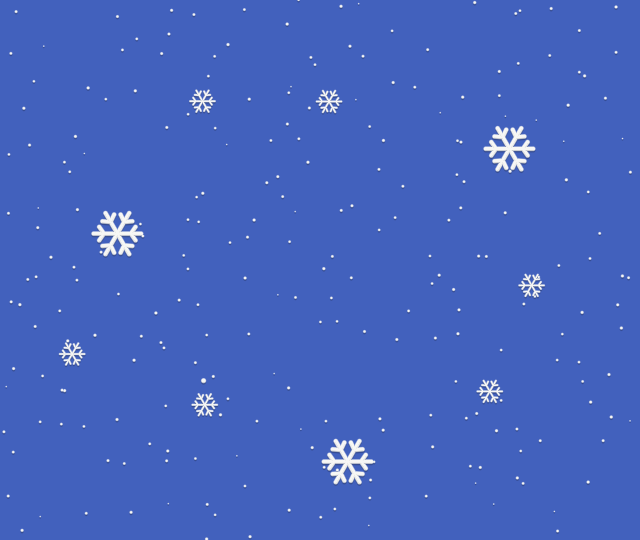
This pattern is drawn by a Shadertoy shader. Its source:

```glsl
vec3 hash(vec2 p) {
    vec3 q = fract(p.xyx * vec3(0.1031, 0.1030, 0.0973));
    q += dot(q, q.yxz + 33.33);
    return fract((q.xxy + q.yzz) * q.zyx);
}

float segment(vec2 p, vec2 a, vec2 b) {
    vec2 d = b - a;
    return length(p - a - d * clamp(dot(p - a, d) / dot(d, d), 0.0, 1.0));
}

// Six-armed flake of unit radius, each arm with a pair of side branches
float snowflake(vec2 p, float halfWidth) {
    vec2 n = vec2(-0.5, 0.8660);
    p = abs(p);
    p -= 2.0 * max(dot(p, n), 0.0) * n;
    p.y = abs(p.y);
    float arm = segment(p, vec2(0.0), vec2(1.0 - halfWidth, 0.0));
    float branch = segment(p, vec2(0.52, 0.0), vec2(0.70, 0.26));
    return min(arm, branch) - halfWidth;
}

// Large and small flakes scattered around the open centre
float flakes(vec2 p) {
    float d = 1.0;
    for (int i = 0; i < 9; i++) {
        vec3 h = hash(vec2(float(i) + 3.0, 17.0));
        float angle = (float(i) + 0.5 * h.x) * 6.2832 / 9.0 + 0.5;
        vec2 center = mix(0.30, 0.44, h.y) * vec2(1.185 * cos(angle), sin(angle));
        bool large = i % 3 == 0;
        float radius = large ? 0.048 : 0.0245;
        d = min(d, radius * snowflake((p - center) / radius, large ? 0.085 : 0.075));
    }
    return d;
}

// Two overlapping grids of jittered dots, some cells left empty
float dots(vec2 p) {
    float d = 1.0;
    for (int layer = 0; layer < 2; layer++) {
        vec2 grid = p * 13.0 + 40.0 + 0.37 * float(layer);
        vec2 cell = floor(grid) + 71.0 * float(layer);
        vec3 h = hash(cell);
        float s = hash(cell + 211.0).x;
        float radius = s < 0.12 ? 0.0011 : s > 0.985 ? 0.0045 : mix(0.0021, 0.0028, s);
        vec2 offset = fract(grid) - mix(vec2(0.1), vec2(0.9), h.xy);
        if (h.z < 0.58) d = min(d, length(offset) / 13.0 - radius);
    }
    return d;
}

float snow(vec2 p) {
    return min(flakes(p), dots(p));
}

void mainImage(out vec4 fragColor, in vec2 fragCoord) {
    vec2 p = (fragCoord - 0.5 * iResolution.xy) / iResolution.y;
    float edge = max(0.0016, 0.7 / iResolution.y);
    float d = snow(p);
    float above = snow(p + vec2(0.0, 0.0025));

    // Faint drop shadow on the blue ground
    vec3 color = vec3(0.26, 0.38, 0.74);
    color *= 1.0 - 0.25 * smoothstep(edge, -edge, above);

    // White snow, slightly greyer along its lower edges
    vec3 white = vec3(0.97, 0.97, 0.96);
    white *= 1.0 - 0.12 * smoothstep(0.0, 0.003, d - above);
    color = mix(color, white, smoothstep(edge, -edge, d));
    fragColor = vec4(color, 1.0);
}
```
